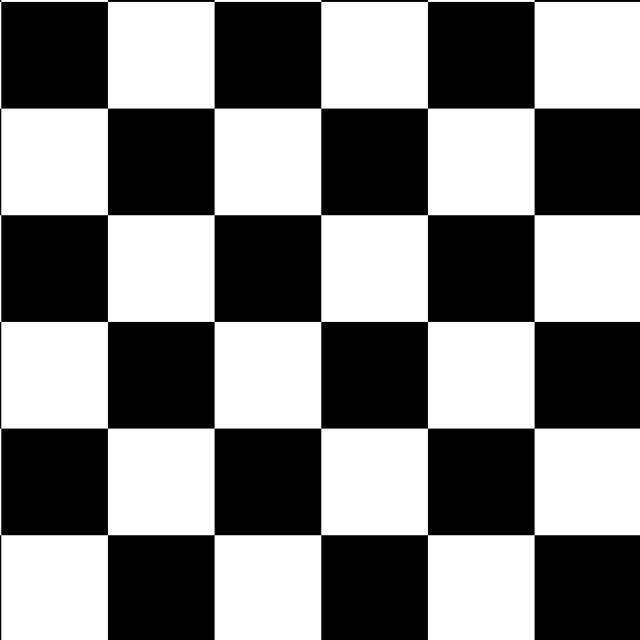
Write a Shadertoy shader that draws this pattern.

```glsl
// Black and white checkerboard of six by six squares (three repeats each way).
// Each axis is a signed square wave, softened over one pixel; the product of
// both waves gives the checks, and an even square count makes it tile.

const float SQUARES = 6.0;                 // squares per side, must be even
const vec2 OFFSET = vec2(0.002, -0.003);   // shift of the grid, canvas units
const vec3 DARK = vec3(0.0);
const vec3 LIGHT = vec3(1.0);

// Signed distance to the nearest grid line: positive in even squares
vec2 signedEdgeDistance(vec2 cell) {
    return 0.5 - abs(mod(cell + 0.5, 2.0) - 1.0);
}

// Square wave from -1 to 1, averaged over the width of a pixel
vec2 softSquareWave(vec2 cell, vec2 pixelWidth) {
    return clamp(2.0 * signedEdgeDistance(cell) / pixelWidth, -1.0, 1.0);
}

void mainImage(out vec4 fragColor, in vec2 fragCoord) {
    vec2 uv = fragCoord / iResolution.xy;
    vec2 cell = (uv - OFFSET) * SQUARES;
    vec2 pixelWidth = SQUARES / iResolution.xy;

    // Matching signs are light, opposite signs are dark
    vec2 wave = softSquareWave(cell, pixelWidth);
    float lightness = 0.5 + 0.5 * wave.x * wave.y;

    fragColor = vec4(mix(DARK, LIGHT, lightness), 1.0);
}
```
